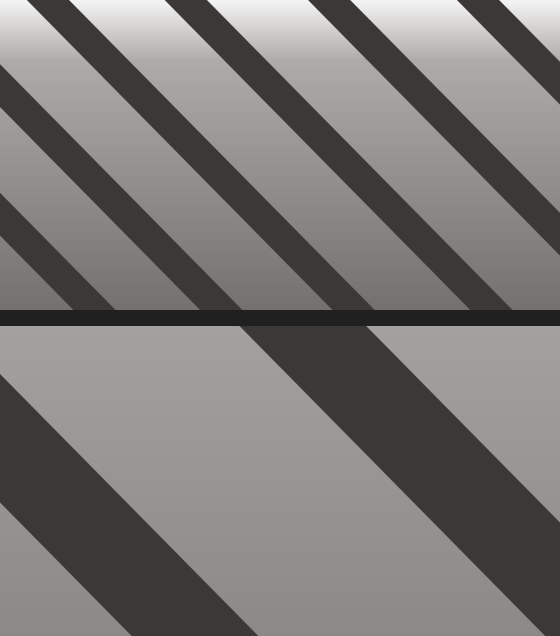
Top: the whole. Bottom: its middle third, enlarged.
Give the GLSL for this pattern, as a WebGL 1 fragment shader.

```glsl
precision highp float;
// Dark diagonal bars with slowly widening spacing over a grey vertical gradient.

uniform vec2 u_resolution;

// Lengths are in canvas heights, measured from the top left corner.
const float BAR_SLOPE    = 0.986;   // sideways run per unit of descent
const float BAR_WIDTH    = 0.1362;  // measured along the horizontal
const float FIRST_CENTER = 0.1545;  // top crossing of bar number zero
const float SPACING      = 0.4357;  // spacing around bar number zero
const float SPREAD       = 0.00892; // quadratic growth of the spacing
const float SHINE_DEPTH  = 0.197;   // height of the bright top band

const vec3 BAR_COLOR    = vec3(0.230, 0.220, 0.214);
const vec3 SHINE_COLOR  = vec3(0.957, 0.957, 0.957);
const vec3 MIDDLE_COLOR = vec3(0.682, 0.668, 0.660);
const vec3 BOTTOM_COLOR = vec3(0.455, 0.440, 0.436);

// Two linear ramps: a bright sheen at the top, then a long fade to dark grey.
vec3 backgroundColor(float depth) {
    vec3 sheen = mix(SHINE_COLOR, MIDDLE_COLOR, clamp(depth / SHINE_DEPTH, 0.0, 1.0));
    float fade = clamp((depth - SHINE_DEPTH) / (1.0 - SHINE_DEPTH), 0.0, 1.0);
    return mix(sheen, BOTTOM_COLOR, fade);
}

// Top crossing of a bar, given its number.
float barCenter(float n) {
    return FIRST_CENTER + n * (SPACING + SPREAD * n);
}

// Number of the closest bar, by inverting barCenter.
float nearestBar(float x) {
    float root = sqrt(max(SPACING * SPACING + 4.0 * SPREAD * (x - FIRST_CENTER), 0.0));
    return floor((root - SPACING) / (2.0 * SPREAD) + 0.5);
}

// Signed distance to the closest bar, negative inside.
float barDistance(vec2 p) {
    float x = p.x - BAR_SLOPE * p.y;
    float offset = abs(x - barCenter(nearestBar(x))) - 0.5 * BAR_WIDTH;
    return offset / length(vec2(1.0, BAR_SLOPE));
}

void main() {
    float pixel = 1.0 / u_resolution.y;
    vec2 p = vec2(gl_FragCoord.x, u_resolution.y - gl_FragCoord.y) * pixel;

    float coverage = 1.0 - smoothstep(-0.7 * pixel, 0.7 * pixel, barDistance(p));
    gl_FragColor = vec4(mix(backgroundColor(p.y), BAR_COLOR, coverage), 1.0);
}
```
